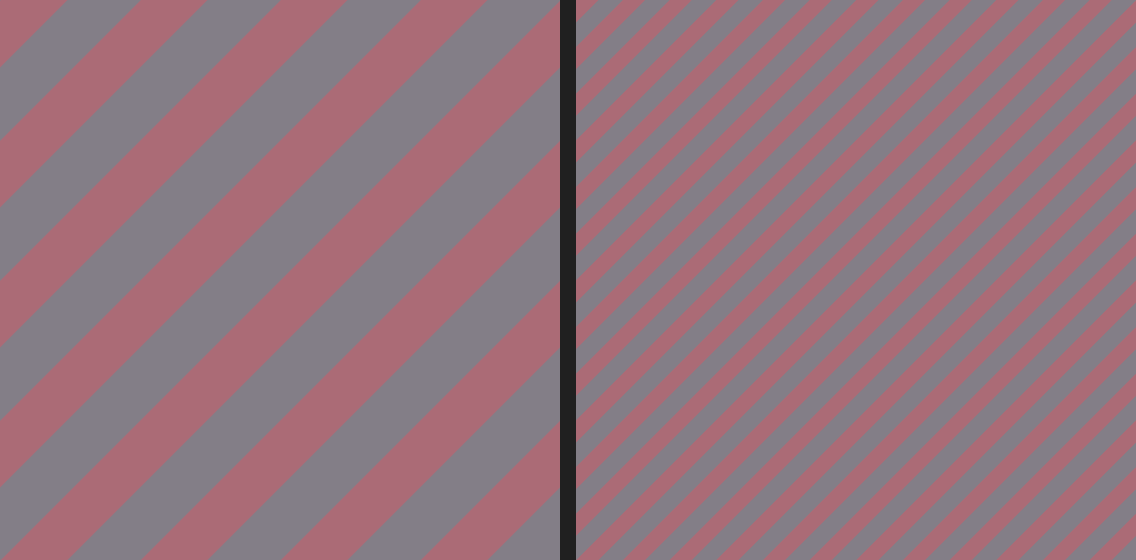
Left, the tile; right, the same tile 3 across and 3 down.
A Shadertoy shader for this pattern:

```glsl
const float REPEATS = 4.0;         // whole number, so the edges join
const float STRIPE_WIDTH = 0.476;  // share of one repeat
const float STRIPE_CENTER = 0.244; // phase within one repeat
const vec3 GROUND_GRAY = vec3(0.514, 0.494, 0.529);
const vec3 STRIPE_ROSE = vec3(0.671, 0.420, 0.463);

// Signed distance to the nearest stripe edge, in repeats; negative inside
float stripeDistance(float phase, float center, float width) {
    return abs(fract(phase - center + 0.5) - 0.5) - 0.5 * width;
}

// Coverage of a shape whose edge is softened over one pixel
float coverage(float dist, float pixel) {
    return clamp(0.5 - dist / pixel, 0.0, 1.0);
}

void mainImage(out vec4 fragColor, in vec2 fragCoord) {
    vec2 uv = fragCoord / iResolution.xy;

    // Diagonal phase, rising to the right
    float phase = REPEATS * (uv.x - uv.y);
    float pixel = REPEATS * length(1.0 / iResolution.xy);

    // Flat stripes over the ground
    float stripe = coverage(stripeDistance(phase, STRIPE_CENTER, STRIPE_WIDTH), pixel);
    fragColor = vec4(mix(GROUND_GRAY, STRIPE_ROSE, stripe), 1.0);
}
```
